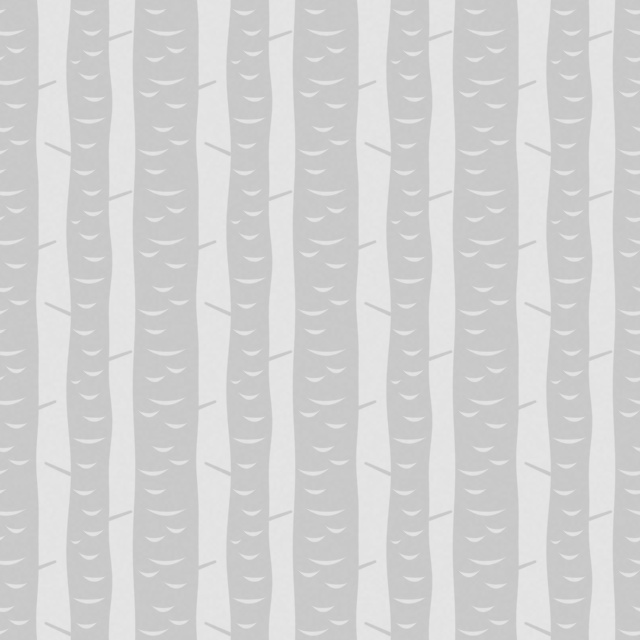
A Shadertoy shader for this pattern:

```glsl
// Pale birch trunks with curved bark marks and short twigs, in a 4 x 4 repeat.

const float CELL = 192.0; // units per repeat, y pointing down
const float TAU = 6.2831853;

// Bark marks: offset from trunk centre, height, half width
const vec3 WIDE_MARKS[10] = vec3[10](
    vec3(-13, 13, 13), vec3(0, 38, 23), vec3(12, 59, 12), vec3(-13, 70, 12),
    vec3(1, 97, 22), vec3(-20, 112, 12), vec3(12, 126, 13), vec3(-3, 154, 13),
    vec3(16, 170, 12), vec3(-15, 182, 18));
const vec3 SLIM_MARKS[8] = vec3[8](
    vec3(-6, 14, 13), vec3(3, 38, 12), vec3(5, 63, 12), vec3(-16, 74, 6),
    vec3(0, 91, 12), vec3(6, 118, 13), vec3(0, 144, 19), vec3(-3, 174, 12));

float hash(vec2 p) {
    return fract(sin(dot(p, vec2(12.9898, 78.233))) * 43758.5453);
}

// Value noise that wraps after the given number of cells
float wrapNoise(vec2 p, float period) {
    vec2 i = floor(p), f = fract(p);
    f = f * f * (3.0 - 2.0 * f);
    vec2 a = mod(i, period), b = mod(i + 1.0, period);
    return mix(mix(hash(a), hash(vec2(b.x, a.y)), f.x),
               mix(hash(vec2(a.x, b.y)), hash(b), f.x), f.y);
}

// Shortest offset within the repeat
vec2 wrapOffset(vec2 p) {
    return mod(p + 0.5 * CELL, CELL) - 0.5 * CELL;
}

// Periodic wave along the trunk, peaking at the given height
float wave(float y, float peak, float harmonic) {
    return cos(TAU * harmonic * (y - peak) / CELL);
}

float cover(float d, float soft) {
    return 1.0 - smoothstep(-soft, soft, d);
}

// Sagging crescent, thick in the middle and pointed at both ends
float barkMark(vec2 p, vec3 mark) {
    vec2 q = wrapOffset(p - mark.xy);
    float u = q.x / mark.z, seed = hash(mark.xy);
    float sag = min(3.2 + 2.6 * seed, 0.45 * mark.z);
    float tilt = 1.2 * (fract(seed * 7.0) - 0.5);
    float thick = min(2.4, 0.14 * mark.z + 0.7);
    float bow = sag * (0.45 - u * u) - tilt * u;
    return abs(q.y - bow) - thick * (1.0 - u * u);
}

// Straight twig, slightly narrower at its tip
float twig(vec2 p, vec2 base, vec2 tip) {
    vec2 q = p - base, axis = tip - base;
    float t = clamp(dot(q, axis) / dot(axis, axis), 0.0, 1.0);
    return length(q - axis * t) - mix(2.3, 1.6, t);
}

void mainImage(out vec4 fragColor, in vec2 fragCoord) {
    vec2 uv = fragCoord / iResolution.xy;
    vec2 p = fract(vec2(uv.x, 1.0 - uv.y) * 4.0) * CELL;
    float soft = max(1.1, 0.75 * 4.0 * CELL / iResolution.y);

    // Trunks with gently wandering edges
    vec2 wide = vec2(wrapOffset(p - vec2(7, 0)).x, p.y);
    vec2 slim = vec2(wrapOffset(p - vec2(107, 0)).x, p.y);
    float wideRight = 38.4 - 1.4 * wave(p.y, 168.0, 1.0) - 0.6 * wave(p.y, 168.0, 2.0);
    float wideLeft = -38.2 + 1.5 * wave(p.y, 178.0, 1.0);
    float slimRight = 25.0 + 1.8 * wave(p.y, 122.0, 1.0) + wave(p.y, 122.0, 2.0);
    float slimLeft = -24.7 - 2.7 * wave(p.y, 85.0, 1.0);
    float wood = min(max(wide.x - wideRight, wideLeft - wide.x),
                     max(slim.x - slimRight, slimLeft - slim.x));

    // Twigs reaching into the gaps
    wood = min(wood, twig(p, vec2(45, 106), vec2(66, 98)));
    wood = min(wood, twig(p, vec2(84, 185), vec2(55, 172)));
    wood = min(wood, twig(p, vec2(131, 47), vec2(157, 38)));

    // Bark marks
    float marks = CELL;
    for (int i = 0; i < 10; i++) marks = min(marks, barkMark(wide, WIDE_MARKS[i]));
    for (int i = 0; i < 8; i++) marks = min(marks, barkMark(slim, SLIM_MARKS[i]));

    vec3 color = mix(vec3(0.893), vec3(0.788), cover(wood, soft));
    color = mix(color, vec3(0.893), 0.95 * cover(marks, soft));

    // Faint paper grain
    color += 0.012 * (wrapNoise(uv * 200.0, 200.0) - 0.5);
    fragColor = vec4(color, 1.0);
}
```
